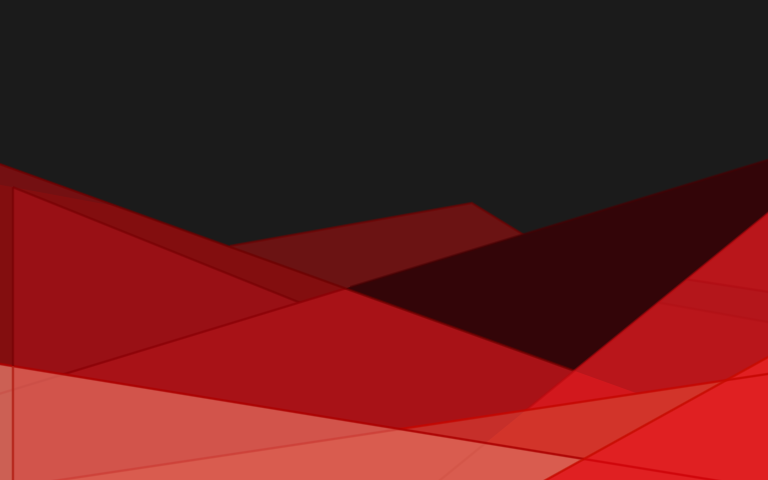
Write a Shadertoy shader that draws this background.

```glsl
// Overlapping translucent-looking red facets under a charcoal sky.
// Each facet is an intersection of half-planes, painted back to front;
// thin darker strokes then trace the shared edges.

float pixel;

// Signed distance to the line a-b (a left of b), positive below it
float below(vec2 p, vec2 a, vec2 b) {
    vec2 d = normalize(b - a);
    return dot(p - a, vec2(d.y, -d.x));
}

float cover(float d) {
    return smoothstep(-0.7 * pixel, 0.7 * pixel, d);
}

void fill(inout vec3 col, float d, vec3 paint) {
    col = mix(col, paint, cover(d));
}

// Soft line where d is zero, kept to the side where limit is positive
void stroke(inout vec3 col, float d, float limit, vec3 ink, float strength) {
    float line = 1.0 - smoothstep(0.0005, 0.0022 + pixel, abs(d));
    col = mix(col, ink, line * cover(limit) * strength);
}

void mainImage(out vec4 fragColor, in vec2 fragCoord) {
    vec2 p = fragCoord / iResolution.xy * vec2(1.6, 1.0);
    pixel = 1.0 / iResolution.y;

    // Long edges that divide the canvas
    float descent = below(p, vec2(0.0, 0.658), vec2(1.198, 0.227));
    float ascent  = below(p, vec2(0.135, 0.221), vec2(1.6, 0.667));
    float steep   = below(p, vec2(0.917, 0.0), vec2(1.6, 0.556));
    float front   = below(p, vec2(0.0, 0.2417), vec2(1.217, 0.0437));
    float shallow = below(p, vec2(0.125, 0.0), vec2(1.6, 0.221));
    float corner  = below(p, vec2(1.1375, 0.0), vec2(1.6, 0.256));
    float inner   = below(p, vec2(0.027, 0.610), vec2(0.631, 0.367));
    float strip   = below(p, vec2(0.0, 0.615), vec2(0.260, 0.567));
    float post    = p.x - 0.027;

    // Sky and distant peak
    vec3 col = vec3(0.106);
    float peakLeft  = below(p, vec2(0.479, 0.4875), vec2(0.983, 0.577));
    float peakRight = below(p, vec2(0.983, 0.577), vec2(1.092, 0.510));
    float peak = min(peakLeft, peakRight);
    fill(col, peak, vec3(0.42, 0.075, 0.075));
    stroke(col, peak, p.x - 0.479, vec3(0.42, 0.01, 0.01), 0.7);

    // Dark wing and left band
    fill(col, ascent, vec3(0.200, 0.020, 0.030));
    stroke(col, ascent, p.x - 0.729, vec3(0.27, 0.0, 0.01), 0.6);
    fill(col, descent, vec3(0.515, 0.055, 0.058));
    fill(col, min(descent, -strip), vec3(0.455, 0.062, 0.070));

    // Left triangle and central facet
    float triangle = min(min(inner, post), descent);
    fill(col, triangle, vec3(0.600, 0.062, 0.082));
    stroke(col, inner, min(post, -ascent), vec3(0.46, 0.0, 0.01), 0.7);
    fill(col, min(descent, ascent), vec3(0.660, 0.072, 0.092));
    stroke(col, ascent, min(descent, -front), vec3(0.54, 0.0, 0.02), 0.8);
    stroke(col, descent, -steep, vec3(0.42, 0.0, 0.0), 0.75);

    // Right facets, with faint layered bands
    fill(col, steep, vec3(0.725, 0.085, 0.105));
    float upperBand = below(p, vec2(1.4375, 0.417), vec2(1.6, 0.392));
    float lowerBand = below(p, vec2(1.375, 0.369), vec2(1.6, 0.329));
    col.r -= 0.018 * cover(min(steep, min(upperBand, -lowerBand)));
    stroke(col, upperBand, steep, vec3(0.68, 0.03, 0.06), 0.5);
    stroke(col, lowerBand, steep, vec3(0.68, 0.05, 0.07), 0.4);
    fill(col, min(steep, descent), vec3(0.825, 0.095, 0.115));
    stroke(col, steep, -shallow, vec3(0.72, 0.03, 0.05), 0.6);

    // Warm wedge, split softly by the steep edge
    vec3 wedge = mix(vec3(0.775, 0.185, 0.165), vec3(0.825, 0.205, 0.165), cover(steep));
    fill(col, shallow, wedge);

    // Pale foreground with the hidden edges showing through
    vec3 pale = mix(vec3(0.822, 0.330, 0.295), vec3(0.850, 0.362, 0.308), cover(shallow));
    pale = mix(vec3(0.800, 0.375, 0.330), pale, cover(post));
    fill(col, front, pale);
    stroke(col, shallow, front, vec3(0.80, 0.24, 0.21), 0.8);
    stroke(col, ascent, front, vec3(0.78, 0.29, 0.26), 0.5);
    stroke(col, steep, front, vec3(0.82, 0.32, 0.27), 0.6);

    // Bright lower right corner
    fill(col, corner, vec3(0.878, 0.125, 0.135));

    // Crisp front edges
    stroke(col, shallow, -front, vec3(0.77, 0.02, 0.0), 0.85);
    stroke(col, front, 1.217 - p.x, vec3(0.67, 0.0, 0.0), 0.9);
    stroke(col, front, p.x - 1.217, vec3(0.80, 0.0, 0.02), 0.8);
    stroke(col, corner, 1.0, vec3(0.78, 0.04, 0.0), 0.85);
    stroke(col, post, min(-front, 0.610 - p.y), vec3(0.46, 0.0, 0.01), 0.7);
    stroke(col, post, front, vec3(0.70, 0.12, 0.08), 0.85);

    fragColor = vec4(col, 1.0);
}
```
